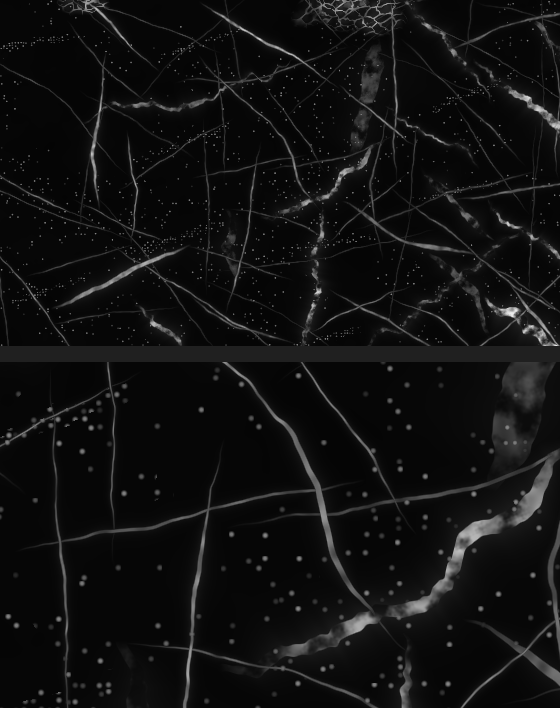
Top, the full canvas; bottom, a detail of the centre.
Write a WebGL 2 fragment shader that draws this texture.

```glsl
#version 300 es
precision highp float;
// Black marble crossed by pale veins, hairline cracks, broken seams and mineral dust.

#define HAIRLINES 48
#define MAIN_VEINS 17
#define SEAMS 10
#define WISPS 6
#define SOFTNESS 1.4
#define HALO 0.17
#define DUST_SCALE 125.0
#define BRECCIA_CENTRE vec2(1.02, 0.99)
#define BRECCIA_SIZE vec2(0.19, 0.10)
#define BASE_TONE 0.014

uniform vec2 u_resolution;
out vec4 fragColor;

float hash(vec2 p) {
    vec3 q = fract(p.xyx * 0.1031);
    q += dot(q, q.yzx + 33.33);
    return fract((q.x + q.y) * q.z);
}

float noise(vec2 p) {
    vec2 i = floor(p), f = fract(p);
    f = f * f * (3.0 - 2.0 * f);
    return mix(mix(hash(i), hash(i + vec2(1, 0)), f.x),
               mix(hash(i + vec2(0, 1)), hash(i + vec2(1, 1)), f.x), f.y);
}

float fbm(vec2 p) {
    float sum = 0.0, weight = 0.53;
    for (int i = 0; i < 4; i++) {
        sum += weight * noise(p);
        p = mat2(1.6, 1.2, -1.2, 1.6) * p + 17.3;
        weight *= 0.5;
    }
    return sum;
}

// Three families of cracks: falling to the right, nearly upright, rising to the right
float crackAngle(float family, float spread) {
    float s = spread - 0.5;
    if (family < 0.48) return -0.62 + 0.65 * s;
    if (family < 0.74) return 1.52 + 0.4 * s;
    return 0.42 + 0.7 * s;
}

// Scattered cracks; rightward below 1 crowds them to the right, broken makes them crumble
float veinLayer(vec2 p, int count, float seed, float len, float width, float bend,
                float jag, float tone, float broken, float rightward) {
    float aspect = u_resolution.x / u_resolution.y;
    float soft = SOFTNESS / u_resolution.y;
    float light = 0.0;
    for (int i = 0; i < count; i++) {
        float id = seed + float(i) * 3.71;
        vec2 centre = fract(vec2(0.7549, 0.5698) * float(i) + vec2(hash(vec2(seed, 1.0)), hash(vec2(seed, 2.0))));
        centre.x = pow(centre.x, rightward) * aspect;
        float angle = crackAngle(hash(vec2(id, 3.0)), hash(vec2(id, 4.0)));
        vec2 along = vec2(cos(angle), sin(angle));
        vec2 q = p - centre;
        float t = dot(q, along), d = dot(q, vec2(-along.y, along.x));
        float halfLen = len * mix(0.5, 1.3, hash(vec2(id, 5.0)));
        float size = hash(vec2(id, 6.0));
        float w = width * mix(0.45, 1.6, size * size);
        if (abs(t) > halfLen || abs(d) > bend + jag + 6.0 * w + soft) continue;

        d += bend * (noise(vec2(t * 4.0, id)) - 0.5) + jag * (fbm(vec2(t * 17.0, id + 9.0)) - 0.5);
        float taper = 1.0 - smoothstep(0.45, 1.0, abs(t) / halfLen);
        w *= (0.4 + 1.2 * noise(vec2(t * 15.0, id + 20.0))) * (0.3 + 0.7 * taper);
        float body = clamp(0.5 + (d + w) / soft, 0.0, 1.0) - clamp(0.5 + (d - w) / soft, 0.0, 1.0);
        float halo = HALO * exp(-abs(d) / (2.5 * w + 0.0005));
        float grain = 0.55 + 0.6 * noise(p * 85.0 + id);
        float crumble = mix(1.0, smoothstep(0.28, 0.72, fbm(p * 48.0 + id)), broken);
        float strength = tone * mix(0.55, 1.1, hash(vec2(id, 7.0))) * sqrt(taper);
        light = max(light, (body * grain * crumble + halo * (1.0 - body)) * strength);
    }
    return light;
}

// Fine specks, thicker along faint rising bands
float dust(vec2 p) {
    float density = 0.09 * smoothstep(0.4, 0.75, fbm(p * 5.0));
    for (int i = 0; i < 9; i++) {
        float id = float(i) * 5.3 + 2.0;
        vec2 q = p - fract(vec2(0.7549, 0.5698) * float(i) + 0.31) * vec2(u_resolution.x / u_resolution.y, 1.0);
        float slope = mix(0.12, 0.4, hash(vec2(id, 1.0)));
        float across = (q.y - slope * q.x) / 0.009;
        density += 0.6 * exp(-across * across) * (1.0 - smoothstep(0.06, 0.17, abs(q.x)));
    }
    vec2 cell = floor(p * DUST_SCALE);
    vec2 spot = 0.3 + 0.4 * vec2(hash(cell + 11.0), hash(cell + 47.0));
    float r = length(fract(p * DUST_SCALE) - spot);
    float shown = step(hash(cell), density);
    return shown * (1.0 - smoothstep(0.08, 0.5, r)) * mix(0.12, 0.5, hash(cell + 83.0));
}

// Distance to the nearest wall between irregular cells
float cellWall(vec2 p) {
    vec2 base = floor(p);
    float first = 9.0, second = 9.0;
    for (int k = 0; k < 9; k++) {
        vec2 c = base + vec2(k % 3, k / 3) - 1.0;
        float r = length(c + vec2(hash(c), hash(c + 31.0)) - p);
        second = min(second, max(first, r));
        first = min(first, r);
    }
    return second - first;
}

// Shattered patches along the upper edge
float breccia(vec2 p) {
    float light = 0.0;
    for (int i = 0; i < 2; i++) {
        float shrink = 1.0 - 0.55 * float(i);
        vec2 q = (p - BRECCIA_CENTRE + vec2(0.77 * float(i), 0.0)) / (BRECCIA_SIZE * shrink);
        float mask = 1.0 - smoothstep(0.6, 1.0, length(q) + 0.9 * (fbm(p * 12.0) - 0.5));
        float wall = 1.0 - smoothstep(0.04, 0.24, cellWall(p * vec2(30.0, 42.0) + 2.0 * fbm(p * 20.0)));
        light = max(light, mask * (0.1 + 0.42 * wall) * (0.4 + 0.9 * noise(p * 60.0)));
    }
    return light;
}

void main() {
    vec2 p = gl_FragCoord.xy / u_resolution.y;
    vec2 w = p + 0.035 * (vec2(fbm(p * 4.0), fbm(p * 4.0 + 40.0)) - 0.5);

    float light = BASE_TONE + 0.016 * fbm(p * 7.0);
    float veins = veinLayer(w, HAIRLINES, 13.0, 0.27, 0.0011, 0.04, 0.012, 0.55, 0.2, 1.0);
    veins = max(veins, veinLayer(w, MAIN_VEINS, 57.0, 0.26, 0.0034, 0.09, 0.014, 0.72, 0.15, 1.0));
    veins = max(veins, veinLayer(w, SEAMS, 91.0, 0.27, 0.0065, 0.1, 0.07, 0.85, 0.9, 0.65));
    veins = max(veins, veinLayer(w, WISPS, 137.0, 0.18, 0.015, 0.08, 0.04, 0.42, 0.9, 0.5));
    light += max(max(veins, breccia(p)), dust(p));

    fragColor = vec4(vec3(min(light, 0.92)), 1.0);
}
```
